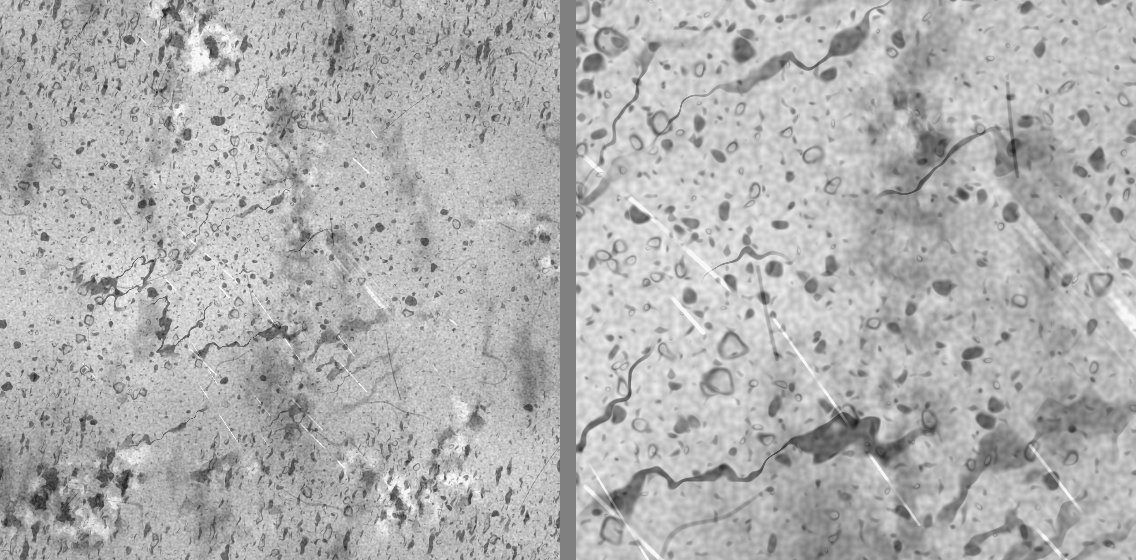
Left: the whole. Right: its middle third, enlarged.
Give the GLSL for this texture, as a Shadertoy shader.

```glsl
// Weathered grey metal: cloudy tone and fine grain, overlaid with smudged stains,
// flaking patches, pitted rings, leaning flecks, blotchy cracks and scratches.
// Gradient noise drives the masks; hashed cells and loops scatter the marks.
#define BASE_TONE 0.715
#define CLOUD_CONTRAST 0.15
#define GRAIN 0.13
#define STAIN_DEPTH 0.30
#define RUST_DEPTH 0.50
#define PEEL_LIGHT 0.20
#define SPOT_DEPTH 0.50
#define FLECK_DEPTH 0.46
#define CRACK_DEPTH 0.48
#define SCRATCHES 34

vec2 hash2(vec2 p) {
    vec3 q = fract(p.xyx * vec3(0.1031, 0.1030, 0.0973));
    q += dot(q, q.yzx + 33.33);
    return fract((q.xx + q.yz) * q.zy);
}

mat2 rotation(float a) { return mat2(cos(a), -sin(a), sin(a), cos(a)); }

float cornerSlope(vec2 cell, vec2 offset) {
    float angle = 6.2832 * hash2(cell).x;
    return dot(vec2(cos(angle), sin(angle)), offset);
}

float gradientNoise(vec2 p) {
    vec2 i = floor(p), f = fract(p), e = vec2(1.0, 0.0);
    vec2 u = f * f * f * (f * (f * 6.0 - 15.0) + 10.0);
    float low = mix(cornerSlope(i, f), cornerSlope(i + e, f - e), u.x);
    float high = mix(cornerSlope(i + e.yx, f - e.yx), cornerSlope(i + 1.0, f - 1.0), u.x);
    return mix(low, high, u.y);
}

float fbm(vec2 p, int octaves) {
    float sum = 0.0, amp = 1.0;
    for (int i = 0; i < octaves; i++) {
        sum += amp * gradientNoise(p);
        p = rotation(0.5) * p * 2.03 + 17.3;
        amp *= 0.5;
    }
    return sum;
}

// One possible pit per cell: filled, or a ring that is darker on one side.
float pits(vec2 p, float density, float soft, float hollowShare) {
    vec2 home = floor(p);
    float mark = 0.0;
    for (int y = -1; y <= 1; y++)
    for (int x = -1; x <= 1; x++) {
        vec2 cell = home + vec2(x, y);
        vec2 place = hash2(cell + 11.0), kind = hash2(cell + 157.0);
        vec2 v = p - cell - place;
        float present = smoothstep(kind.y, kind.y + 0.2, density);
        float r = 0.001 + mix(0.08, 0.36, kind.x * kind.x) * present;
        float d = length(v);
        float body = present * (1.0 - smoothstep(r - soft, r + soft, d));
        float rim = smoothstep(0.45 * r, 0.85 * r, d);
        float side = 0.75 + 0.25 * dot(v / (d + 0.001), normalize(place - 0.5 + 0.001));
        float hollow = step(fract(kind.x * 37.0), hollowShare);
        mark = max(mark, body * mix(1.0, (0.15 + 0.85 * rim) * side, hollow));
    }
    return mark;
}

// Signed sum of thin broken segments: light ones fall to the right, dark ones vary.
float scratches(vec2 p) {
    float sum = 0.0;
    float broken = smoothstep(-0.3, 0.25, gradientNoise(p * 38.0));
    for (int i = 0; i < SCRATCHES; i++) {
        vec2 spot = hash2(vec2(i, 3.0)), form = hash2(vec2(i, 71.0));
        bool light = i % 5 < 3;
        vec2 start = light ? mix(spot, vec2(0.6, 0.45), 0.5 * form.x) : spot;
        float angle = light ? -0.85 + 0.35 * (form.y - 0.5) : 0.5 + 2.2 * form.y;
        vec2 v = rotation(angle) * (p - start);
        float len = mix(0.03, 0.17, form.x * form.x);
        v.y += light ? 0.0 : 0.9 * v.x * (v.x - len);
        float d = length(vec2(v.x - clamp(v.x, 0.0, len), v.y));
        float width = mix(0.0010, 0.0022, form.y);
        float line = 1.0 - smoothstep(0.3 * width, width, d);
        sum += line * (light ? 0.25 * broken : -0.17);
    }
    return sum;
}

void mainImage(out vec4 fragColor, in vec2 fragCoord) {
    vec2 p = fragCoord / iResolution.y;
    vec2 warp = vec2(gradientNoise(p * 75.0), gradientNoise(p * 75.0 + 40.0));
    vec2 q = p + 0.006 * warp;

    // Cloudy tone with a pale area left of the centre
    float cloud = fbm(p * 3.2 + 5.0, 5);
    float glow = exp(-9.0 * dot(p - vec2(0.34, 0.6), p - vec2(0.34, 0.6)));
    float tone = BASE_TONE + CLOUD_CONTRAST * cloud + 0.09 * glow;

    // Upright stains and a smudged seam
    float smudge = fbm(p * vec2(48.0, 34.0), 4);
    float stain = smoothstep(0.1, 0.75, fbm(p * vec2(9.0, 4.0) + 31.0, 4) + 0.25 * smudge);
    float seamX = p.x - 0.53 - 0.06 * gradientNoise(vec2(p.y * 6.0, 2.0));
    float seam = exp(-900.0 * seamX * seamX) * smoothstep(0.05, 0.3, p.y) * smoothstep(0.9, 0.6, p.y);
    stain = max(stain, seam * smoothstep(-0.4, 0.4, smudge));
    tone *= 1.0 - STAIN_DEPTH * stain;

    // Flaking patches: pale bare ground with ragged dark remains
    float damage = smoothstep(0.12, 0.5, fbm(p * 4.3 + 63.0, 3) - 0.15 * glow);
    float flakes = fbm(q * vec2(30.0, 24.0) + 9.0, 5);
    tone += PEEL_LIGHT * damage * smoothstep(0.0, -0.35, flakes);
    tone *= 1.0 - RUST_DEPTH * damage * smoothstep(0.1, 0.36, flakes);

    // Round pits gather around the pale area, leaning flecks at top and bottom
    float scatter = gradientNoise(p * 5.0 + 80.0);
    float pitShare = 0.2 + 0.6 * glow + 0.5 * scatter;
    float pit = max(pits(q * 34.0, pitShare, 0.05, 0.65), 0.8 * pits(q * 78.0 + 7.0, pitShare, 0.1, 0.3));
    tone *= 1.0 - SPOT_DEPTH * pit;
    float fleckShare = smoothstep(0.1, 0.45, abs(p.y - 0.5) + 0.3 * scatter) * 0.75;
    vec2 lean = vec2(q.x - 0.22 * q.y, q.y);
    float fleck = max(pits(lean * vec2(62.0, 17.0), fleckShare, 0.07, 0.35),
                      0.8 * pits(lean * vec2(110.0, 38.0) + 19.0, fleckShare, 0.11, 0.2));
    tone *= 1.0 - FLECK_DEPTH * fleck;

    // Cracks: noise contours rising to the right, swelling into blotchy chains
    vec2 along = rotation(0.8) * q;
    float contour = abs(fbm(along * vec2(4.0, 9.0) + 3.0, 4));
    float swell = 0.025 + 0.09 * smoothstep(-0.1, 0.4, gradientNoise(p * 24.0));
    float reach = smoothstep(0.36, 0.14, length(p - vec2(0.38, 0.42)) + 0.12 * scatter);
    float crack = (1.0 - smoothstep(0.4 * swell, swell, contour)) * reach;
    crack *= smoothstep(-0.2, 0.1, gradientNoise(p * 11.0 + 25.0));
    float hair = 1.0 - smoothstep(0.004, 0.018, abs(fbm(p * 4.0 + 91.0, 3)));
    hair *= 0.4 * smoothstep(0.0, 0.25, gradientNoise(p * 6.0 + 47.0));
    tone *= 1.0 - CRACK_DEPTH * max(crack, hair);

    // Scratches and one brushed pale band
    vec2 band = rotation(-0.85) * (p - vec2(0.64, 0.5));
    float brushed = smoothstep(0.0, 0.4, gradientNoise(band * vec2(9.0, 190.0)));
    tone += 0.22 * brushed * exp(-90.0 * band.x * band.x - 2600.0 * band.y * band.y);
    tone += scratches(p);

    // Fine grain and dark specks
    tone += GRAIN * (gradientNoise(p * 235.0) + 0.6 * gradientNoise(p * 118.0 + 13.0));
    tone *= 1.0 - 0.28 * smoothstep(0.28, 0.55, gradientNoise(p * 150.0 + 55.0));

    fragColor = vec4(vec3(clamp(tone, 0.12, 0.97)), 1.0);
}
```
